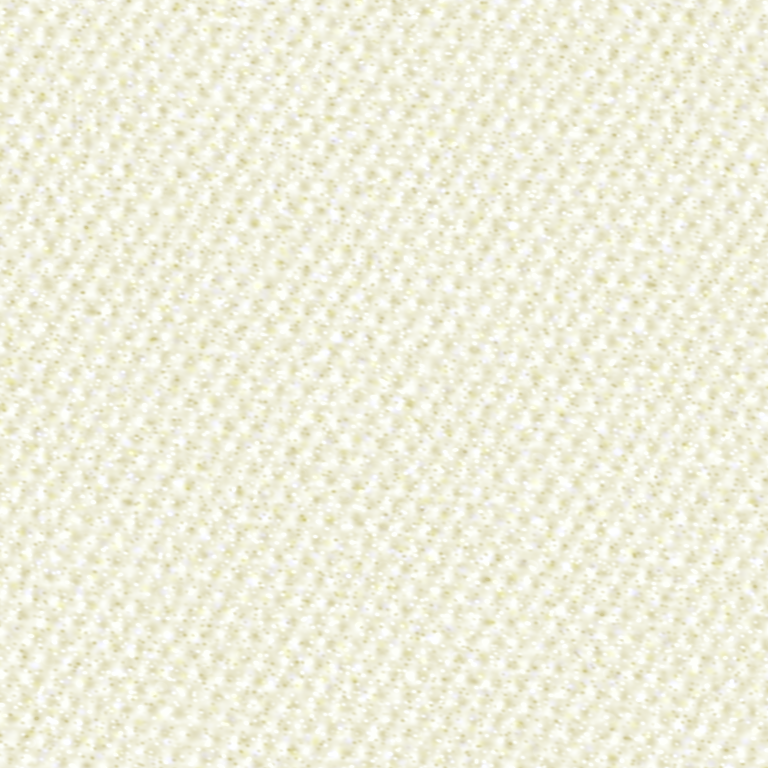
This texture is drawn by a Shadertoy shader. Its source:

```glsl
// Cream woven cloth: staggered rows of pale thread knots with tan hollows between.
// Knots, hollows and fibre grain are sums of ringed soft spots on a brick lattice;
// sines along the lattice add the diagonal twill and the crossing threads.

#define WEAVE vec2(30.0, 37.0)          // knots across, rows down
#define ROW_TILT 0.10                   // fall of the rows towards the right
#define JITTER 0.22                     // wander of each knot within its cell
#define KNOT_GAIN 0.40
#define HOLLOW_GAIN 0.44
#define COARSE_GAIN 0.42
#define FINE_GAIN 0.74
#define TWILL_GAIN 0.08
#define THREAD_GAIN 0.06
#define SHADE_COLOUR vec3(0.860, 0.840, 0.690)
#define LIGHT_COLOUR vec3(0.978, 0.980, 0.940)

const float TAU = 6.2831853;

// Three random values from 0 to 1 for a lattice cell
vec3 hash3(vec2 cell, float seed) {
    vec3 p = fract(cell.xyx * vec3(0.1031, 0.1030, 0.0973) + seed * 0.137);
    p += dot(p, p.yxz + 33.33);
    return fract((p.xxy + p.yzz) * p.zyx);
}

// Sum of soft spots on a brick lattice, each with a random strength in "range".
// A faint opposite ring round every spot keeps broad blotches from building up.
float spots(vec2 q, float sharpness, float jitter, vec2 range, float seed) {
    float sum = 0.0;
    float baseRow = floor(q.y);
    for (int j = -1; j <= 1; j++) {
        float row = baseRow + float(j);
        float shift = 0.5 * row;
        float baseCol = floor(q.x + shift);
        for (int i = -1; i <= 1; i++) {
            float col = baseCol + float(i);
            vec3 rnd = hash3(vec2(col, row), seed);
            vec2 d = q - vec2(col - shift, row) - 0.5 - jitter * (rnd.xy - 0.5);
            float u = sharpness * dot(d, d);
            sum += mix(range.x, range.y, rnd.z) * (1.0 - 0.75 * u) * exp(-u);
        }
    }
    return sum;
}

// Broad, slow variation built from crossed sines, about -1 to 1
float patches(vec2 p) {
    return 0.45 * sin(TAU * (1.1 * p.x + 0.7 * p.y) + 1.3)
         + 0.35 * sin(TAU * (2.3 * p.y - 1.4 * p.x) + 4.1)
         + 0.20 * sin(TAU * (3.7 * p.x + 3.1 * p.y) + 0.6);
}

void mainImage(out vec4 fragColor, in vec2 fragCoord) {
    vec2 p = fragCoord / iResolution.xy;

    // Tilted, slightly uneven weave coordinates
    vec2 q = vec2(p.x, p.y + ROW_TILT * p.x) * WEAVE;
    q += 0.12 * vec2(patches(p.yx * 1.7), patches(p * 1.4 + 0.3));

    // Raised knots, hollows beside them, and a few deep flecks
    float knots = spots(q + vec2(0.5, 0.12), 9.0, JITTER, vec2(0.55, 1.15), 1.0);
    float hollows = spots(q, 11.0, JITTER, vec2(0.45, 1.20), 2.0);
    float flecks = spots(q, 26.0, 0.5, vec2(-5.0, 1.0), 3.0);

    // Fibre grain at two sizes
    float coarse = spots(q * vec2(1.7, 1.9) + 7.3, 8.0, 1.0, vec2(-1.0, 1.0), 4.0);
    float fine = spots(q * vec2(3.1, 3.5) + 3.1, 8.0, 1.0, vec2(-1.0, 1.0), 5.0);

    // Rising diagonal through the knots, and lines of the crossing threads
    float twill = -cos(TAU * (q.x - 0.5 * q.y - 0.25));
    vec2 threads = sin(TAU * 2.0 * (q + 0.08 * coarse));

    float tone = 0.73
        + KNOT_GAIN * (knots - 0.08)
        - HOLLOW_GAIN * (hollows - 0.06)
        + COARSE_GAIN * coarse
        + FINE_GAIN * fine
        + TWILL_GAIN * twill
        + THREAD_GAIN * (threads.x + threads.y)
        - 0.35 * max(flecks, 0.0)
        + 0.02 * patches(p);
    vec3 colour = mix(SHADE_COLOUR, LIGHT_COLOUR, clamp(tone, -0.45, 1.15));

    // Yellowing that differs from thread to thread
    float tint = spots(q * 1.5 + 11.7, 8.0, 1.0, vec2(-1.0, 1.0), 6.0);
    colour.b += 0.10 * tint;

    fragColor = vec4(clamp(colour, 0.0, 1.0), 1.0);
}
```
